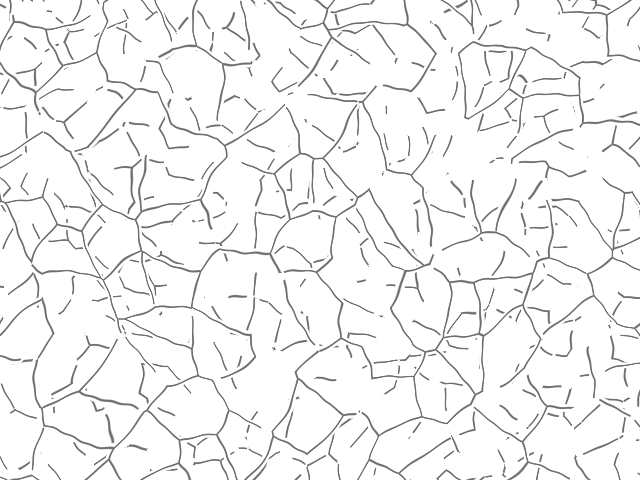
This pattern is drawn by a Shadertoy shader. Its source:

```glsl
// Fine dark cracks on white: a broken cellular network with loose fragments.
// Edges of two warped Voronoi layouts are thinned out and trimmed per edge;
// the finer layout only survives inside the cells of the coarser one.

vec2 hash2(vec2 cell) {
    vec3 q = fract(vec3(cell.xyx) * vec3(0.1031, 0.1030, 0.0973));
    q += dot(q, q.yzx + 33.33);
    return fract((q.xx + q.yz) * q.zy);
}

// Layered sines that bend long edges and roughen short ones
vec2 wobble(vec2 p) {
    vec2 w = 0.016 * sin(p.yx * vec2(11.0, 13.0) + 2.0 * sin(p * 5.3 + 1.7));
    w += 0.0042 * sin(p.yx * vec2(43.0, 37.0) + p * 19.0 + 2.0 * sin(p * 9.1));
    w += 0.0011 * sin(p.yx * vec2(121.0, 137.0) - p * 71.0);
    return w;
}

// Distance to the nearest surviving edge piece, in canvas heights.
// keep: share of edges drawn; reach: least and greatest half length in cells.
float crackDistance(vec2 p, float cells, float keep, vec2 reach, float seed) {
    p *= cells;
    vec2 base = floor(p), homeCell = base, home = vec2(0.0);
    float nearest = 1e3;

    // Site that owns this point, relative to it
    for (int y = -2; y <= 2; y++)
    for (int x = -2; x <= 2; x++) {
        vec2 cell = base + vec2(x, y);
        vec2 site = cell + hash2(cell + seed) - p;
        if (dot(site, site) < nearest) {
            nearest = dot(site, site);
            home = site;
            homeCell = cell;
        }
    }

    // Bisectors towards the neighbours, each cut to its own random length
    float result = 1e3;
    for (int y = -2; y <= 2; y++)
    for (int x = -2; x <= 2; x++) {
        if (x == 0 && y == 0) continue;
        vec2 cell = homeCell + vec2(x, y);
        vec2 site = cell + hash2(cell + seed) - p;
        vec2 pair = cell + homeCell + seed * 3.0;   // same from both sides
        vec2 edge = hash2(pair + 57.0);
        if (edge.x > keep) continue;

        vec2 normal = normalize(site - home);
        vec2 middle = 0.5 * (site + home);
        vec2 along = vec2(-normal.y, normal.x) * (normal.x < 0.0 ? -1.0 : 1.0);
        float shift = 0.5 * (hash2(pair + 91.0).x - 0.5);
        float beyond = abs(dot(middle, along) + shift) - mix(reach.x, reach.y, edge.y);
        result = min(result, length(vec2(dot(middle, normal), max(beyond, 0.0))));
    }
    return result / cells;
}

void mainImage(out vec4 fragColor, in vec2 fragCoord) {
    vec2 p = fragCoord / iResolution.y + 3.0;
    float pixel = 1.0 / iResolution.y;
    vec2 warped = p + wobble(p);

    // Main network, then short fragments kept clear of it
    float network = crackDistance(warped, 9.0, 0.88, vec2(0.3, 1.3), 11.0);
    float fragments = crackDistance(warped, 15.0, 0.56, vec2(0.2, 0.65), 83.0);
    fragments = max(fragments, 0.009 - network);
    float crack = min(network, fragments);

    // Soft hairline
    float ink = 0.57 * (1.0 - smoothstep(0.0005, max(0.003, 1.15 * pixel), crack));
    fragColor = vec4(vec3(1.0 - ink), 1.0);
}
```
